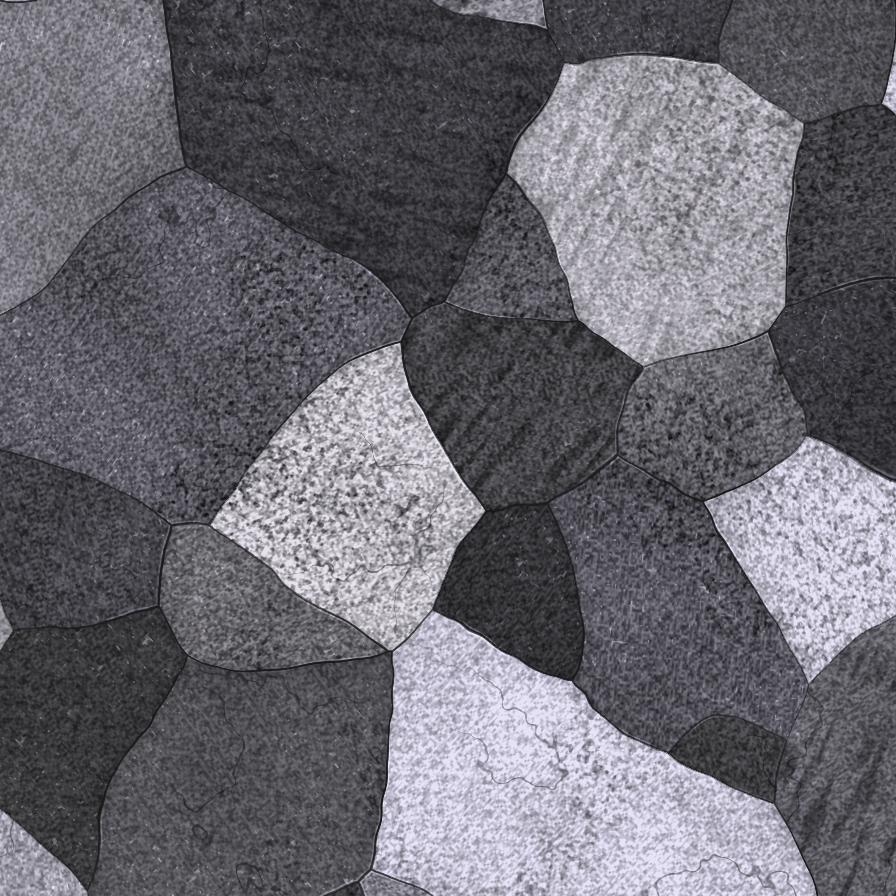
A Shadertoy shader for this texture:

```glsl
// Etched metal crystal grains: curved grey facets with fine speckle, scratches and thin dark borders.

float hash(vec2 p) {
    return fract(sin(dot(p, vec2(127.1, 311.7))) * 43758.5453);
}

float noise(vec2 p) {
    vec2 i = floor(p), f = fract(p);
    f = f * f * (3.0 - 2.0 * f);
    return mix(mix(hash(i), hash(i + vec2(1, 0)), f.x),
               mix(hash(i + vec2(0, 1)), hash(i + vec2(1, 1)), f.x), f.y);
}

float fbm(vec2 p) {
    float sum = 0.0, gain = 0.5;
    for (int i = 0; i < 5; i++) {
        sum += gain * noise(p);
        p = mat2(1.6, 1.2, -1.2, 1.6) * p + 7.3;
        gain *= 0.5;
    }
    return sum;
}

mat2 rotation(float a) {
    return mat2(cos(a), sin(a), -sin(a), cos(a));
}

// Brightness rank, spread evenly over neighbouring crystals
float crystalRank(vec2 cell) {
    return (mod(2.0 * cell.x + cell.y, 5.0) + hash(cell + 5.9)) / 5.0;
}

// Crystal seed: centre in xy, growth radius in z; pale crystals grow larger
vec3 crystalSeed(vec2 cell) {
    vec2 jitter = vec2(hash(cell + 3.1), hash(cell + 17.7));
    float size = hash(cell + 41.3);
    float radius = 0.75 * size * size + 0.15 * smoothstep(0.75, 0.95, crystalRank(cell));
    return vec3(cell + 0.5 + 0.9 * (jitter - 0.5), radius);
}

// Hairline along a noise contour, broken up by a mask
float crack(vec2 p, float width) {
    float mask = smoothstep(0.55, 0.75, noise(p * 0.8 + 31.0));
    return mask * (1.0 - smoothstep(0.2 * width, width, abs(fbm(p) - 0.48)));
}

void mainImage(out vec4 fragColor, in vec2 fragCoord) {
    vec2 uv = fragCoord / iResolution.y;
    float pixel = 1.0 / iResolution.y;
    const float density = 4.5;

    // Bend the borders
    vec2 p = uv * density + 20.0;
    p += 0.24 * (vec2(noise(p * 1.6), noise(p * 1.6 + 50.0)) - 0.5);
    p += 0.02 * (vec2(noise(p * 10.0), noise(p * 10.0 + 50.0)) - 0.5);

    // Find the crystal that reaches this point first
    vec2 base = floor(p), id = base, direction = vec2(0);
    float nearest = 1e3;
    for (int k = 0; k < 25; k++) {
        vec2 cell = base + vec2(k % 5 - 2, k / 5 - 2);
        vec3 s = crystalSeed(cell);
        float reach = length(p - s.xy) - s.z;
        if (reach < nearest) {
            nearest = reach;
            id = cell;
            direction = normalize(p - s.xy + 1e-5);
        }
    }

    // Distance to the closest curved border
    float border = 1e3;
    for (int k = 0; k < 25; k++) {
        vec2 cell = base + vec2(k % 5 - 2, k / 5 - 2);
        if (cell == id) continue;
        vec3 s = crystalSeed(cell);
        float gap = length(p - s.xy) - s.z - nearest;
        vec2 turn = normalize(p - s.xy + 1e-5) - direction;
        border = min(border, gap / max(length(turn), 0.1));
    }
    border /= density;

    // Facet tone and its own grain direction
    float rank = crystalRank(id);
    float facet = 0.2 + 0.3 * rank + 0.31 * smoothstep(0.55, 0.92, rank);
    float rough = mix(0.6, 1.3, hash(id + 8.2));
    float streaky = smoothstep(0.6, 1.0, hash(id + 12.6));
    vec2 q = rotation(6.283 * hash(id + 23.4)) * (uv + 3.0 * hash(id + 2.5));

    // Cloudy wear and patches of small dark pits
    float cloud = fbm(q * 8.0);
    float tone = facet * (1.0 + 0.4 * (cloud - 0.47));
    float pits = smoothstep(0.5, 0.8, noise(q * 210.0));
    tone *= 1.0 - 0.35 * rough * pits * smoothstep(0.48, 0.64, fbm(q * 6.0 + 40.0));

    // Fine speckle and bright flecks
    vec2 fine = rotation(0.6) * q * vec2(1.0, 0.8);
    float speckle = noise(fine * 430.0) + 0.55 * noise(q * 230.0 + 9.0) - 0.775;
    tone += speckle * (0.07 + 0.46 * facet * rough);
    float fleck = smoothstep(0.8, 0.97, noise(fine * 300.0 + 70.0));
    tone += 0.24 * fleck * smoothstep(0.35, 0.6, cloud);

    // Directional streaks, faint scratches and hairline cracks
    float streak = smoothstep(0.55, 0.85, noise(q * vec2(130.0, 22.0)));
    tone *= 1.0 - 0.35 * streaky * streak;
    vec2 along = rotation(0.9) * q;
    float scratch = smoothstep(0.9, 0.99, noise(along * vec2(330.0, 9.0)));
    tone += 0.05 * scratch;
    tone *= 1.0 - 0.35 * crack(q * 7.0, 0.007);
    tone += 0.07 * crack(q * 6.0 + 90.0, 0.005);

    // Grime, broken pale rims and the thin dark groove
    float wear = noise(uv * 11.0 + 4.0);
    tone *= 1.0 - 0.2 * wear * exp(-border * 90.0);
    float rim = smoothstep(0.001, 0.002, border) * (1.0 - smoothstep(0.002, 0.004, border));
    tone += 0.2 * rim * smoothstep(0.6, 0.85, noise(uv * 14.0 + id * 3.7));
    float groove = 1.0 - smoothstep(0.0009 - 0.4 * pixel, 0.0009 + 0.7 * pixel, border);
    tone = mix(tone, 0.09, groove * mix(0.35, 1.0, wear));

    // Cool grey tint
    vec3 tint = vec3(1.0, 0.985, 1.03 + 0.06 * hash(id + 33.8));
    fragColor = vec4(clamp(tint * clamp(tone, 0.07, 0.9), 0.0, 1.0), 1.0);
}
```
